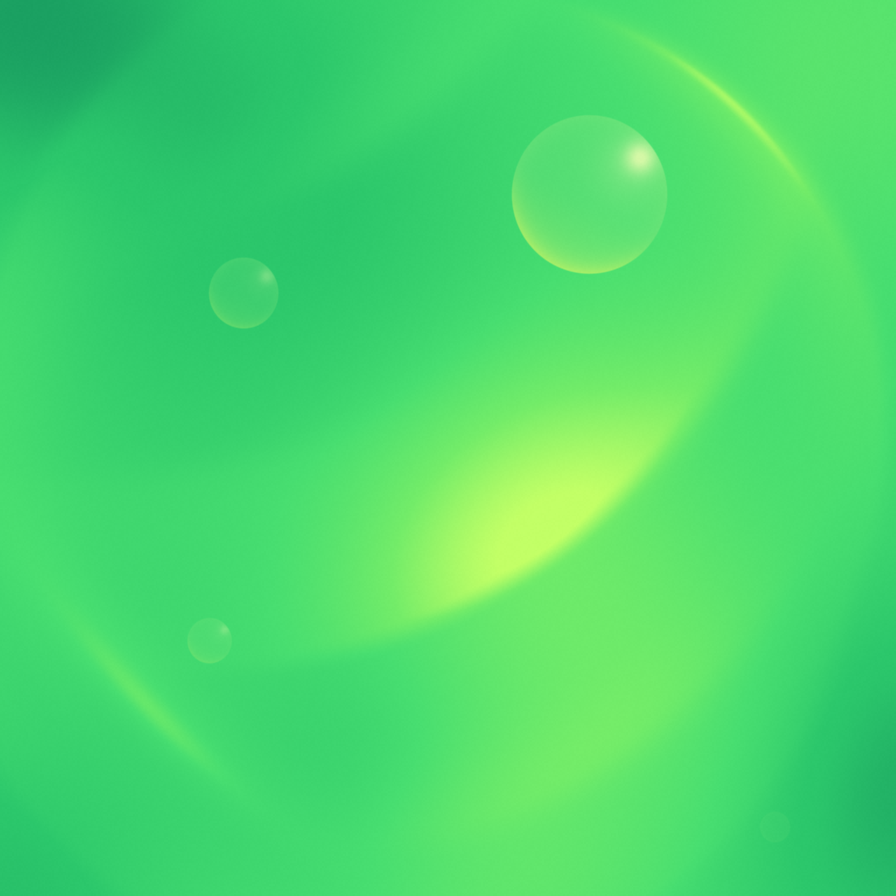
A WebGL 2 fragment shader for this background:

```glsl
#version 300 es
precision highp float;
// A glassy green backdrop: soft blobs of light form one tone field, wide
// circular arcs add folds and rims, and a colour ramp tints the tone.
// Translucent bubbles with a warm lower rim and a glint lie on top.
uniform vec2 u_resolution;
out vec4 fragColor;

float hash(vec2 p) {
  return fract(sin(dot(p, vec2(12.99, 78.23))) * 43758.5);
}

// Round glow that fades smoothly away from its centre
float blob(vec2 p, vec2 center, float size) {
  vec2 q = (p - center) / size;
  return exp(-dot(q, q));
}

// Signed distance to a circle, negative inside
float circle(vec2 p, vec2 center, float radius) {
  return length(p - center) - radius;
}

// Light along an edge, with its own falloff on either side
float ridge(float d, float inner, float outer) {
  float q = d / (d < 0.0 ? inner : outer);
  return exp(-q * q);
}

// Soft fill of the inside of an edge
float inside(float d, float softness) {
  return 1.0 - smoothstep(-softness, softness, d);
}

// Tone from 0 to 1 becomes deep green, green, then lime
vec3 ramp(float t) {
  vec3 c = mix(vec3(0.10, 0.62, 0.38), vec3(0.17, 0.78, 0.42), smoothstep(0.0, 0.25, t));
  c = mix(c, vec3(0.28, 0.87, 0.44), clamp((t - 0.25) * 4.0, 0.0, 1.0));
  c = mix(c, vec3(0.45, 0.925, 0.41), clamp((t - 0.5) * 4.0, 0.0, 1.0));
  return mix(c, vec3(0.76, 1.0, 0.40), clamp((t - 0.75) * 4.0, 0.0, 1.0));
}

// Broad light and shade
float ambient(vec2 p) {
  float t = 0.42;
  t -= 0.36 * blob(p, vec2(0.0, 1.0), 0.22);
  t -= 0.16 * blob(p, vec2(0.27, 0.90), 0.20);
  t -= 0.10 * blob(p, vec2(0.23, 0.63), 0.22);
  t -= 0.06 * blob(p, vec2(0.42, 0.74), 0.16);
  t -= 0.24 * blob(p, vec2(1.0, 0.19), 0.18);
  t -= 0.18 * blob(p, vec2(1.0, 0.0), 0.17);
  t -= 0.23 * blob(p, vec2(0.0, 0.0), 0.19);
  t -= 0.09 * blob(p, vec2(0.40, 0.17), 0.13);
  t += 0.18 * blob(p, vec2(0.96, 0.95), 0.28);
  t += 0.23 * blob(p, vec2(0.70, 0.27), 0.21);
  t += 0.16 * blob(p, vec2(0.56, 0.03), 0.16);
  return t;
}

// Large curved folds and the bright heart cut by one of them
float folds(vec2 p) {
  float top = circle(p, vec2(-0.182, 1.697), 1.027);
  float middle = circle(p, vec2(0.083, 1.284), 0.842);
  float main_ = circle(p, vec2(0.207, 0.951), 0.702);
  float low = circle(p, vec2(0.317, 0.702), 0.647);
  float t = 0.10 * ridge(top, 0.07, 0.035) * blob(p, vec2(0.42, 0.87), 0.24);
  t += 0.06 * ridge(middle, 0.035, 0.09) * blob(p, vec2(0.27, 0.48), 0.22);
  t += 0.09 * ridge(main_, 0.07, 0.022) * blob(p, vec2(0.78, 0.55), 0.24);
  t += 0.10 * ridge(low, 0.07, 0.03) * blob(p, vec2(0.69, 0.18), 0.25);
  vec2 q = p - vec2(0.586, 0.414);
  vec2 along = normalize(vec2(0.75, 0.66));
  vec2 s = vec2(dot(q, along) / 0.26, dot(q, vec2(along.y, -along.x)) / 0.17);
  float heart = exp(-dot(s, s));
  return t + heart * mix(0.14, 0.47, inside(main_, 0.018));
}

// Outer sphere: soft rims and two narrow glints
float rims(vec2 p) {
  float right = circle(p, vec2(0.488, 0.525), 0.488);
  float left = circle(p, vec2(0.534, 0.525), 0.547);
  float base = circle(p, vec2(0.436, 0.427), 0.508);
  float cut = circle(p, vec2(1.013, 1.027), 1.176);
  float t = 0.09 * ridge(right, 0.09, 0.02) * blob(p, vec2(0.95, 0.62), 0.30);
  t += 0.10 * ridge(left, 0.09, 0.025) * blob(p, vec2(0.02, 0.66), 0.34);
  t += 0.05 * ridge(base, 0.09, 0.02) * smoothstep(0.45, 0.15, p.y);
  t += 0.10 * ridge(cut, 0.05, 0.03) * blob(p, vec2(0.15, 0.23), 0.20);
  t += 0.17 * ridge(cut, 0.014, 0.011) * blob(p, vec2(0.17, 0.215), 0.10);
  t += 0.12 * ridge(right, 0.035, 0.015) * blob(p, vec2(0.81, 0.89), 0.18);
  return t + 0.20 * ridge(right, 0.007, 0.005) * blob(p, vec2(0.81, 0.89), 0.11);
}

// Clear bubble with a pale film, warm lower rim and a glint
vec3 bubble(vec3 color, vec2 p, vec2 center, float radius, float strength) {
  vec2 q = (p - center) / (radius * vec2(1.0, 1.02));
  float r = length(q);
  float mask = 1.0 - smoothstep(1.0 - 0.0025 / radius, 1.0, r);
  float edge = pow(min(r, 1.0), 7.0);
  float lower = smoothstep(0.0, 1.0, dot(q, normalize(vec2(-0.45, -0.9))));
  vec3 film = mix(color, vec3(0.53, 0.91, 0.50), 0.27 + 0.20 * edge);
  film = mix(film, vec3(0.80, 0.96, 0.38), lower * (0.18 + 0.55 * edge) * strength);
  float glint = 0.85 * blob(q, vec2(0.65, 0.46), 0.20) + 0.22 * blob(q, vec2(0.52, 0.36), 0.42);
  film = mix(film, vec3(0.83, 0.97, 0.65), min(glint, 1.0) * strength);
  return mix(color, film, mask * (0.25 + 0.75 * strength));
}

void main() {
  vec2 p = gl_FragCoord.xy / u_resolution;
  vec3 color = ramp(ambient(p) + folds(p) + rims(p));
  color = bubble(color, p, vec2(0.658, 0.783), 0.088, 1.0);
  color = bubble(color, p, vec2(0.272, 0.673), 0.040, 0.55);
  color = bubble(color, p, vec2(0.234, 0.285), 0.026, 0.50);
  color = bubble(color, p, vec2(0.865, 0.077), 0.018, 0.05);
  color += (hash(floor(p * 512.0)) - 0.5) * 0.008; // fine grain
  fragColor = vec4(color, 1.0);
}
```
